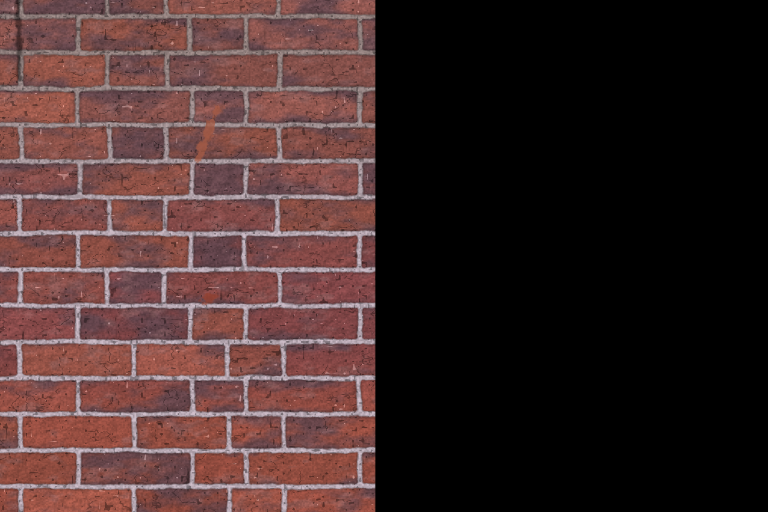
Reproduce this texture procedurally as a WebGL 1 fragment shader.

```glsl
precision highp float;
// Weathered red brick wall with pale mortar, filling the left half of a black canvas.
uniform vec2 u_resolution;

float hash(vec2 p) {
  vec3 h = fract(p.xyx * vec3(0.1031, 0.1030, 0.0973));
  h += dot(h, h.yzx + 33.33);
  return fract((h.x + h.y) * h.z);
}

float noise(vec2 p) {
  vec2 i = floor(p), f = fract(p);
  f = f * f * (3.0 - 2.0 * f);
  return mix(mix(hash(i), hash(i + vec2(1.0, 0.0)), f.x),
             mix(hash(i + vec2(0.0, 1.0)), hash(i + 1.0), f.x), f.y);
}

float fbm(vec2 p) {
  float sum = 0.0, amplitude = 0.53;
  for (int i = 0; i < 4; i++) {
    sum += amplitude * noise(p);
    p = p * 2.03 + 17.1;
    amplitude *= 0.5;
  }
  return sum;
}

float roundedBox(vec2 p, vec2 halfSize, float radius) {
  vec2 d = abs(p) - halfSize + radius;
  return length(max(d, 0.0)) + min(max(d.x, d.y), 0.0) - radius;
}

float segment(vec2 p, vec2 a, vec2 b) {
  vec2 ab = b - a;
  return length(p - a - ab * clamp(dot(p - a, ab) / dot(ab, ab), 0.0, 1.0));
}

// Left and right joints of the brick at x: long and short bricks alternate.
vec2 brickSpan(float x, float course) {
  vec4 joints = vec4(2.15, 5.26, 6.78, 9.92);
  if (mod(course, 2.0) < 0.5)
    joints = course < 9.5 ? vec4(0.55, 3.0, 4.55, 7.69) : vec4(0.55, 3.69, 6.31, 7.85);
  vec2 span = vec2(-1.0, 11.5);
  for (int i = 0; i < 4; i++) {
    float joint = joints[i] + 0.09 * (hash(vec2(course + 3.0, float(i) + 40.0)) - 0.5);
    if (joint <= x) span.x = max(span.x, joint);
    else span.y = min(span.y, joint);
  }
  return span;
}

void main() {
  // One unit is one course; y counts courses downwards.
  vec2 uv = gl_FragCoord.xy / u_resolution;
  vec2 q = vec2(uv.x * 21.16, 0.545 + (1.0 - uv.y) * 14.16);
  float pixel = 14.16 / u_resolution.y;
  float down = 1.0 - uv.y;

  // Brick outline with crooked, chipped edges
  vec2 w = q + 0.05 * (vec2(noise(q * 1.7), noise(q * 1.7 + 31.0)) - 0.5);
  float course = floor(w.y);
  vec2 span = brickSpan(w.x, course);
  vec2 local = w - vec2(0.5 * (span.x + span.y), course + 0.5);
  vec2 halfSize = vec2(0.5 * (span.y - span.x), 0.5) - 0.068;
  float edge = roundedBox(local, halfSize, 0.06) + 0.07 * (fbm(q * 6.0) - 0.5);
  float brickMask = 1.0 - smoothstep(-pixel, pixel, edge);

  // Base tone of each brick: deep red in the middle, orange lower down
  vec2 id = vec2(floor(span.x * 2.0 + 0.5) + 7.0, course + 11.0);
  float tone = hash(id);
  vec3 brick = mix(vec3(0.54, 0.325, 0.30), vec3(0.49, 0.265, 0.27), smoothstep(0.2, 0.55, down));
  brick = mix(brick, vec3(0.58, 0.30, 0.25), smoothstep(0.65, 0.85, down));
  brick = mix(brick, vec3(0.60, 0.335, 0.275), 0.75 * smoothstep(0.5, 0.95, tone));
  brick *= 0.92 + 0.16 * hash(id + 5.3);

  // Purple-grey firing stains, heavier near the top and along the brick edges
  float cloud = fbm(q * vec2(0.9, 2.2) + tone * 20.0);
  float rim = smoothstep(0.15, 0.5, abs(local.y));
  float dark = 1.0 - smoothstep(0.12, 0.3, tone);
  float stain = smoothstep(0.42, 0.78, cloud + 0.12 * rim + 0.25 * dark - 0.13 * down);
  brick = mix(brick, vec3(0.36, 0.265, 0.30), 0.8 * stain);
  brick = mix(brick, vec3(0.58, 0.42, 0.42), 0.4 * smoothstep(0.55, 0.8, fbm(q * vec2(2.0, 4.0) + 60.0)));

  // Rough face: lit relief, grain, thin cracks and pits
  vec2 face = q * vec2(3.2, 5.0);
  float relief = fbm(face) - fbm(face + vec2(0.14, 0.2));
  brick *= 1.0 + 0.5 * relief + 0.2 * (noise(q * 24.0) - 0.5);
  float crack = 1.0 - smoothstep(0.0, 0.025, abs(fbm(q * vec2(1.5, 2.6) + 9.0) - 0.5));
  brick *= 1.0 - 0.28 * crack * smoothstep(0.5, 0.7, noise(q * 2.3 + 4.0));
  brick *= 1.0 - 0.35 * smoothstep(0.83, 0.95, noise(q * 11.0));
  brick += 0.22 * smoothstep(0.93, 0.99, noise(q * 8.0 + 70.0));
  brick *= 1.0 - 0.16 * smoothstep(-0.08, 0.0, edge);

  // Sandy mortar: dull at the top, pale lilac below
  vec3 mortar = mix(vec3(0.58, 0.51, 0.50), vec3(0.73, 0.67, 0.71), smoothstep(0.08, 0.5, down));
  mortar *= 0.87 + 0.26 * noise(q * 22.0);
  mortar *= 1.0 - 0.3 * smoothstep(0.72, 0.9, noise(q * 13.0 + 8.0));
  mortar *= 0.8 + 0.2 * smoothstep(0.0, 0.05, edge);
  vec3 wall = mix(mortar, brick, brickMask);

  // Orange scar, one spalled chip and a sooty drip
  float ragged = 0.35 * (fbm(q * 5.0 + 3.0) - 0.5);
  float scar = segment(q, vec2(5.98, 3.5), vec2(5.5, 4.85)) + ragged;
  wall = mix(wall, vec3(0.66, 0.36, 0.27), 0.75 * (1.0 - smoothstep(0.07, 0.17, scar)));
  float chip = length((q - vec2(5.75, 8.78)) * vec2(0.6, 1.0)) + ragged;
  wall = mix(wall, vec3(0.58, 0.25, 0.18), 0.7 * (1.0 - smoothstep(0.1, 0.18, chip)));
  float drip = segment(q, vec2(0.5, 0.6), vec2(0.53, 2.7)) + 0.5 * ragged;
  wall *= 1.0 - 0.45 * (1.0 - smoothstep(0.02, 0.13, drip));

  float inside = 1.0 - smoothstep(-pixel, pixel, q.x - 10.34);
  gl_FragColor = vec4(clamp(wall, 0.0, 1.0) * inside, 1.0);
}
```
